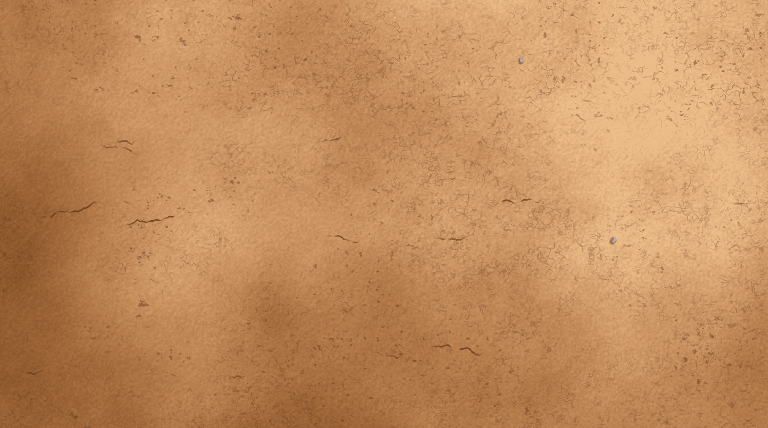
Give the GLSL for this texture, as a Shadertoy shader.

```glsl
// Weathered ochre plaster wall: broad uneven light and cloudy stains over
// a very fine sandy grain, with patches of faint broken hairline crackle
// (Voronoi borders), tiny pits, a few jagged cracks and two pale chips.

#define SHADE_COLOR vec3(0.56, 0.35, 0.18)
#define LIGHT_COLOR vec3(0.90, 0.71, 0.51)
#define CRACK_COLOR vec3(0.34, 0.18, 0.07)
#define CHIP_COLOR  vec3(0.70, 0.68, 0.72)
#define BASE_TONE 0.60
#define CLOUD_CONTRAST 0.95
#define GRAIN_SCALE 170.0
#define GRAIN_RELIEF 0.11
#define CRACKLE_SCALE 42.0
#define CRACKLE_DEPTH 0.36
#define SCAR_COUNT 22
#define SCAR_WIDTH 0.0011

float hash(vec2 p) {
    vec3 q = fract(vec3(p.xyx) * 0.1031);
    q += dot(q, q.yzx + 33.33);
    return fract((q.x + q.y) * q.z);
}

vec2 hash2(vec2 p) {
    return vec2(hash(p + 17.0), hash(p + 71.0));
}

float noise(vec2 p) {
    vec2 cell = floor(p), f = fract(p);
    f = f * f * (3.0 - 2.0 * f);
    float low = mix(hash(cell), hash(cell + vec2(1, 0)), f.x);
    float high = mix(hash(cell + vec2(0, 1)), hash(cell + vec2(1, 1)), f.x);
    return mix(low, high, f.y);
}

float fbm(vec2 p, int octaves) {
    float sum = 0.0, total = 0.0, amplitude = 0.5;
    for (int i = 0; i < octaves; i++) {
        sum += amplitude * noise(p);
        total += amplitude;
        amplitude *= 0.5;
        p = mat2(1.6, 1.2, -1.2, 1.6) * p + 13.7;
    }
    return sum / total;
}

// Distance to the border between the two nearest Voronoi sites, in cell units
float cellBorder(vec2 p) {
    vec2 cell = floor(p), first = vec2(9.0), second = vec2(9.0);
    for (int y = -1; y <= 1; y++)
    for (int x = -1; x <= 1; x++) {
        vec2 c = cell + vec2(x, y);
        vec2 site = c + hash2(c) - p;
        if (dot(site, site) < dot(first, first)) {
            second = first;
            first = site;
        } else if (dot(site, site) < dot(second, second)) {
            second = site;
        }
    }
    return 0.5 * dot(first + second, normalize(second - first));
}

// Hairlines broken into short strokes and confined to loose patches
float crackle(vec2 p, float scale, float seed, float bias, float px) {
    vec2 warp = vec2(fbm(p * 50.0 + seed, 3), fbm(p * 50.0 + seed + 40.0, 3));
    vec2 q = (p + 0.035 * warp) * vec2(0.75, 1.2);
    float d = cellBorder(q * scale + seed) / scale;
    float line = 1.0 - smoothstep(0.0, 0.0005 + 0.75 * px, d);
    float patches = smoothstep(0.32, 0.72, fbm(p * vec2(3.5, 5.0) + seed, 6) + bias);
    float gaps = smoothstep(0.35, 0.80, fbm(p * 55.0 + seed, 3));
    return line * patches * gaps;
}

// Jagged, mostly horizontal cracks with tapered ends, only a few of them long
float scars(vec2 p, float aspect, float px) {
    float depth = 0.0;
    for (int i = 0; i < SCAR_COUNT; i++) {
        float id = float(i) + 5.0;
        vec2 q = p - hash2(vec2(id, 3.0)) * vec2(aspect, 1.0);
        float angle = 0.6 * (hash(vec2(id, 9.0)) - 0.5);
        q = mat2(cos(angle), -sin(angle), sin(angle), cos(angle)) * q;
        float size = hash(vec2(id, 21.0));
        float reach = mix(0.015, 0.11, size * size * size);
        q.y += 0.028 * (fbm(vec2(q.x * 38.0, id * 7.3), 4) - 0.5);
        float taper = 1.0 - smoothstep(0.4, 1.0, abs(q.x) / reach);
        float broken = noise(vec2(q.x * 90.0, id));
        float width = SCAR_WIDTH * taper * broken;
        float line = 1.0 - smoothstep(width, width + px, abs(q.y));
        depth = max(depth, line * taper * mix(0.25, 0.75, size) * smoothstep(0.1, 0.6, broken));
    }
    return depth;
}

// Tiny ragged pits, densest where the surface has crumbled
float pits(vec2 p, float bias) {
    float ragged = smoothstep(0.70, 0.84, fbm(p * vec2(95.0, 115.0) + 9.0, 3));
    return ragged * smoothstep(0.34, 0.68, fbm(p * 6.0 + 31.0, 4) + bias);
}

void mainImage(out vec4 fragColor, in vec2 fragCoord) {
    float px = 1.0 / iResolution.y, aspect = iResolution.x / iResolution.y;
    vec2 uv = fragCoord / iResolution.xy, p = fragCoord * px;

    // Broad light: shaded left and bottom, bright upper right
    float tone = BASE_TONE + 0.22 * (uv.y - 0.3) + 0.20 * smoothstep(0.15, 0.85, uv.x);
    tone -= 0.34 * (1.0 - smoothstep(0.0, 0.3, uv.x)) + 0.30 * (1.0 - smoothstep(0.0, 0.5, uv.y));
    tone -= 0.12 * smoothstep(0.92, 1.0, uv.x);

    // Stains, faint smears and sandy grain
    tone += CLOUD_CONTRAST * (fbm(p * 2.6 + 4.0, 6) - 0.5);
    tone += 0.10 * (fbm(p * vec2(14.0, 20.0) + 61.0, 4) - 0.5);
    vec2 toLight = vec2(-0.0010, 0.0015);
    tone += GRAIN_RELIEF * (noise((p - toLight) * GRAIN_SCALE) - noise((p + toLight) * GRAIN_SCALE));
    tone += 0.15 * (noise(p * 270.0) - 0.5);

    // Tone ramp, with the middle tones a little more saturated
    tone = clamp(tone, -0.3, 1.08);
    vec3 color = mix(SHADE_COLOR, LIGHT_COLOR, tone);
    color -= vec3(0.0, 0.10, 0.12) * max(tone * (1.0 - tone), 0.0);

    // Cracks and pits
    float bias = 0.16 * (uv.x - 0.5);
    float damage = CRACKLE_DEPTH * crackle(p, CRACKLE_SCALE, 8.0, bias, px);
    damage = max(damage, 0.8 * CRACKLE_DEPTH * crackle(p, CRACKLE_SCALE * 1.7, 53.0, bias, px));
    damage = max(damage, max(scars(p, aspect, px), 0.45 * pits(p, bias)));
    color = mix(color, CRACK_COLOR, damage);

    // Pale chips with a dark lower rim
    for (int i = 0; i < 2; i++) {
        vec2 q = p - vec2(aspect * (0.68 + 0.12 * float(i)), 0.86 - 0.42 * float(i));
        q += 0.006 * (noise(p * 120.0) - 0.5);
        float rim = 1.0 - smoothstep(0.005, 0.007 + px, length(q + vec2(0.003, 0.002)));
        float chip = 1.0 - smoothstep(0.003, 0.004 + px, length(q));
        color = mix(mix(color, CRACK_COLOR, 0.5 * rim), CHIP_COLOR, chip);
    }
    fragColor = vec4(color, 1.0);
}
```
